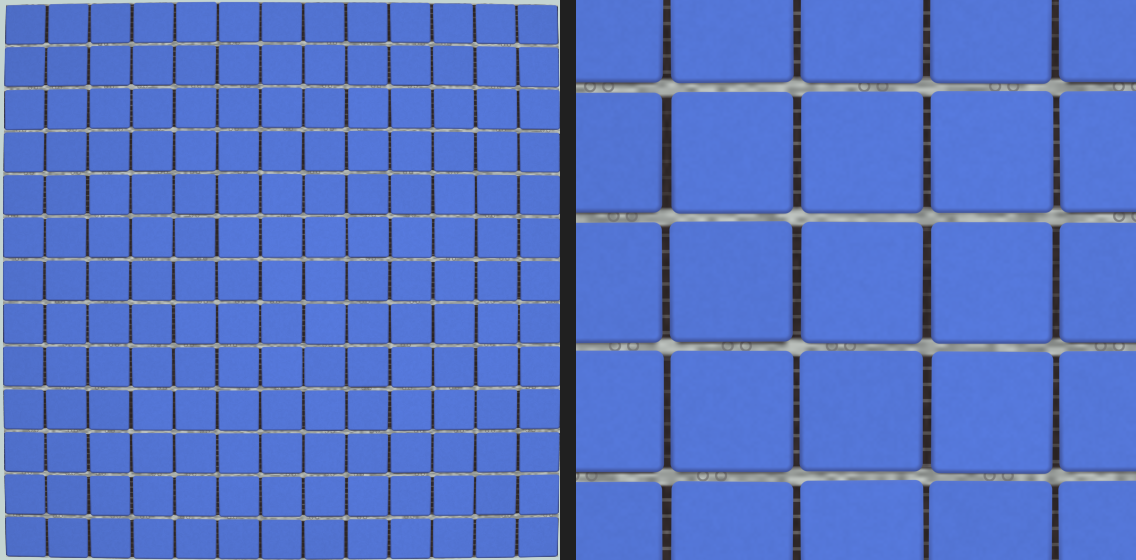
Left: the whole. Right: its middle third, enlarged.
This pattern is drawn by a Shadertoy shader. Its source:

```glsl
// A sheet of 13 by 13 matt blue mosaic tiles on a pale mesh backing.
// Each tile is a jittered rounded box; upright joints are dark with threads,
// level joints are pale with small mesh loops. The sheet bulges slightly.

const float TILES = 13.0;
const float PITCH = 0.0773;                  // tile spacing, canvas units
const vec2  CENTRE = vec2(0.5033, 0.4987);
const float BULGE = 0.045;                   // bowing of the rows and columns
const float SQUEEZE = 0.02;                  // tighter spacing near the rim
const vec2  HALF_TILE = vec2(0.471, 0.466);  // the rest is in tile units
const float CORNER = 0.065;
const float SHIFT = 0.014;
const float TILT = 0.016;
const float THREADS = 8.0;                   // threads per tile side

const vec3 BLUE   = vec3(0.323, 0.454, 0.828);
const vec3 BEVEL  = vec3(0.235, 0.300, 0.560);
const vec3 DARK   = vec3(0.185, 0.155, 0.155);
const vec3 THREAD = vec3(0.400, 0.390, 0.390);
const vec3 MESH   = vec3(0.690, 0.710, 0.695);
const vec3 LOOP   = vec3(0.450, 0.450, 0.450);
const vec3 BORDER = vec3(0.770, 0.830, 0.820);

float hash(vec2 p) {
    vec3 h = fract(p.xyx * 0.1031);
    h += dot(h, h.yzx + 33.33);
    return fract((h.x + h.y) * h.z);
}

float noise(vec2 p) {
    vec2 i = floor(p), f = fract(p);
    f = f * f * (3.0 - 2.0 * f);
    return mix(mix(hash(i), hash(i + vec2(1, 0)), f.x),
               mix(hash(i + vec2(0, 1)), hash(i + vec2(1, 1)), f.x), f.y);
}

float roundBox(vec2 p, vec2 halfSize, float radius) {
    vec2 e = abs(p) - halfSize + radius;
    return length(max(e, 0.0)) + min(max(e.x, e.y), 0.0) - radius;
}

float cover(float dist, float px) {
    return 1.0 - smoothstep(-0.5 * px, 0.5 * px, dist);
}

// Backing seen between tiles; q is the sheet position, tile centres at integers
vec3 backing(vec2 q, float px) {
    vec2 seam = fract(q) - 0.5;

    // Upright joint: dark slot crossed by short threads
    vec2 slot = vec2(floor(q.x), floor(q.y + 0.5));
    float worn = hash(slot + 41.0);
    float thread = abs(fract(q.y * THREADS + worn) - 0.5) / THREADS;
    vec3 upright = mix(DARK, THREAD, (0.2 + 0.6 * worn) * cover(thread - 0.013, px));
    upright *= 0.85 + 0.3 * noise(q * vec2(30.0, 14.0));

    // Level joint: pale mesh with stains, paired loops and a shadow from above
    vec2 strip = vec2(floor(q.x + 0.5), floor(q.y));
    float amount = hash(strip + 73.0);
    vec3 level = MESH * (0.72 + 0.38 * noise(q * vec2(13.0, 25.0)));
    float along = q.x - strip.x - 0.5 * (hash(strip + 19.0) - 0.5);
    float ring = abs(length(vec2(abs(along) - 0.07, seam.y - 0.01)) - 0.038) - 0.009;
    level = mix(level, LOOP, 0.8 * step(0.3, amount) * cover(ring, px));
    float shade = smoothstep(0.008, 0.04, seam.y) * smoothstep(0.05, 0.12, abs(seam.x));
    level = mix(level, DARK, shade * (0.25 + 0.6 * amount));

    vec3 col = mix(level, upright, smoothstep(0.045, 0.085, abs(seam.y)));
    float rim = max(abs(q.x), abs(q.y)) - 0.5 * TILES;
    return mix(col, BORDER, smoothstep(-0.035, -0.015, rim));
}

void mainImage(out vec4 fragColor, in vec2 fragCoord) {
    vec2 d = fragCoord / iResolution.xy - CENTRE;
    vec2 q = d / PITCH * (1.0 + BULGE * d.yx * d.yx + SQUEEZE * d * d);
    float px = 1.5 / (PITCH * min(iResolution.x, iResolution.y));

    // Nearest tile, with its own shift, tilt and size
    float last = 0.5 * (TILES - 1.0);
    vec2 id = clamp(floor(q + 0.5), -last, last);
    vec2 rnd = vec2(hash(id + 11.0), hash(id + 57.0)) - 0.5;
    float tilt = TILT * (hash(id + 29.0) - 0.5);
    vec2 p = q - id - SHIFT * rnd;
    p += tilt * vec2(-p.y, p.x);
    float tile = roundBox(p, HALF_TILE + 0.008 * rnd.yx, CORNER);

    // Matt glaze: tone per tile, fine grain, worn bevel darker at the foot
    float grain = noise(q * 38.0) + noise(q * 17.0) - 1.0;
    vec3 glaze = BLUE * (1.0 + 0.025 * rnd.x + 0.022 * grain);
    float edge = smoothstep(-0.045, 0.0, tile);
    float foot = smoothstep(0.3, -0.47, p.y);
    glaze = mix(glaze, BEVEL, edge * (0.2 + 0.6 * foot));
    glaze += 0.04 * edge * smoothstep(0.4, 0.47, p.y);

    // Light falls off toward the rim, a little more to the left
    float light = 1.025 - 0.14 * dot(d, d) + 0.05 * d.x;
    vec3 col = mix(backing(q, px), glaze * light, cover(tile, px));
    fragColor = vec4(col, 1.0);
}
```
